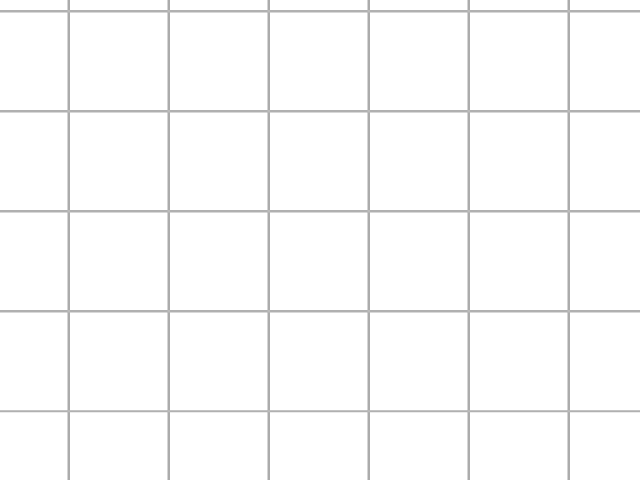
A Shadertoy shader for this pattern:

```glsl
// Thin grey square grid on white, slightly paler where the lines cross.

// Distance to the nearest grid line on each axis
vec2 gridDistance(vec2 p, float pitch, vec2 offset) {
    return abs(fract((p - offset) / pitch + 0.5) - 0.5) * pitch;
}

void mainImage(out vec4 fragColor, in vec2 fragCoord) {
    // Canvas height is one unit
    vec2 p = fragCoord / iResolution.y;
    float pixel = 1.0 / iResolution.y;
    float pitch = 0.20833;
    vec2 offset = vec2(0.14323);

    // The lowest horizontal line is a little thinner
    float isLowest = 1.0 - step(offset.y + 0.5 * pitch, p.y);
    vec2 halfWidth = vec2(0.0026, mix(0.0026, 0.0021, isLowest));

    // Antialiased coverage: x holds vertical lines, y horizontal ones
    vec2 line = clamp(0.5 + (halfWidth - gridDistance(p, pitch, offset)) / pixel, 0.0, 1.0);

    vec3 paper = vec3(1.0);
    vec3 verticalGrey = vec3(0.67);
    vec3 horizontalGrey = vec3(0.69);
    vec3 crossingGrey = vec3(0.73);

    vec3 color = mix(paper, verticalGrey, line.x);
    color = mix(color, horizontalGrey, line.y);
    color = mix(color, crossingGrey, line.x * line.y);

    fragColor = vec4(color, 1.0);
}
```
